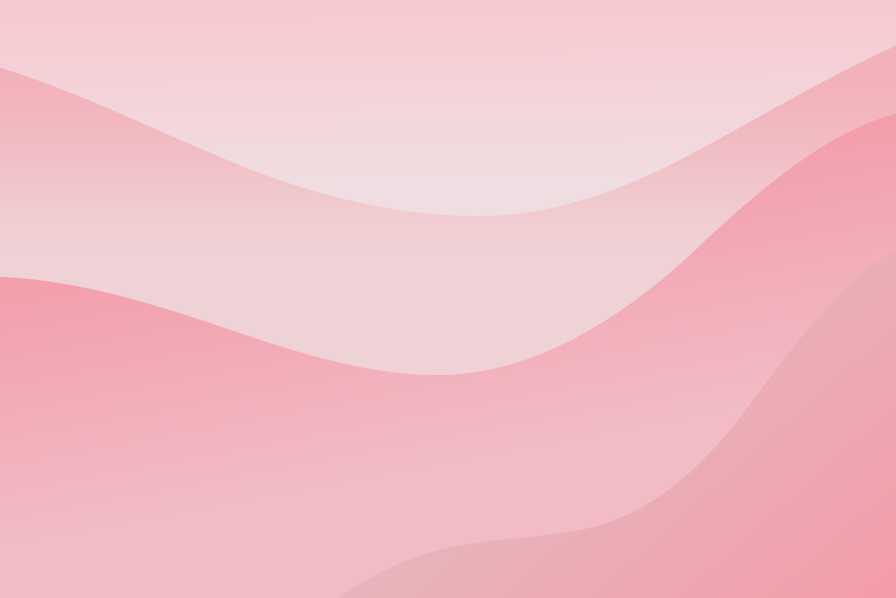
Give the GLSL for this background, as a Shadertoy shader.

```glsl
// Wave crests as knots: x, height, slope (canvas units, 0 to 1)
const int KNOTS = 5;
const vec3 UPPER_WAVE[KNOTS] = vec3[KNOTS](
    vec3(0.0, 0.887, -0.46), vec3(0.26, 0.7285, -0.615), vec3(0.534, 0.6387, 0.0),
    vec3(0.781, 0.75, 0.82), vec3(1.0, 0.924, 0.69));
const vec3 MIDDLE_WAVE[KNOTS] = vec3[KNOTS](
    vec3(0.0, 0.537, -0.06), vec3(0.26, 0.447, -0.51), vec3(0.488, 0.373, 0.0),
    vec3(0.781, 0.589, 1.42), vec3(1.0, 0.81, 0.4));
const vec3 LOWER_WAVE[KNOTS] = vec3[KNOTS](
    vec3(0.378, 0.0, 1.08), vec3(0.521, 0.09, 0.24), vec3(0.651, 0.115, 0.3),
    vec3(0.833, 0.316, 2.02), vec3(1.0, 0.584, 0.82));

// Gradient ends of each layer
const vec3 SKY_TOP      = vec3(0.970, 0.785, 0.812);
const vec3 SKY_BASE     = vec3(0.941, 0.867, 0.882);
const vec3 UPPER_CREST  = vec3(0.949, 0.694, 0.727);
const vec3 UPPER_BASE   = vec3(0.938, 0.825, 0.840);
const vec3 MIDDLE_CREST = vec3(0.952, 0.617, 0.668);
const vec3 MIDDLE_BASE  = vec3(0.945, 0.738, 0.775);
const vec3 LOWER_CREST  = vec3(0.898, 0.716, 0.738);
const vec3 LOWER_CORNER = vec3(0.957, 0.612, 0.663);

// Gradient extents
const vec2 SKY_SPAN = vec2(1.0, 0.69);
const vec2 UPPER_SPAN = vec2(0.90, 0.54);
const vec2 MIDDLE_AXIS = vec2(0.54, 0.28);   // start height at left, rise to the right
const float MIDDLE_DEPTH = 0.46;
const vec2 LOWER_SPAN = vec2(0.34, 1.0);

// Cubic Hermite curve through the knots, straight before the first one
float waveHeight(vec3 knots[KNOTS], float x) {
    float height = knots[0].y + knots[0].z * (x - knots[0].x);
    for (int i = 0; i < KNOTS - 1; i++) {
        vec3 a = knots[i];
        vec3 b = knots[i + 1];
        if (x >= a.x) {
            float width = b.x - a.x;
            float t = (x - a.x) / width;
            float s = 1.0 - t;
            height = s * s * ((1.0 + 2.0 * t) * a.y + t * width * a.z)
                   + t * t * ((1.0 + 2.0 * s) * b.y - s * width * b.z);
        }
    }
    return height;
}

// Smooth coverage of the area below a wave
float below(vec3 knots[KNOTS], vec2 uv) {
    float depth = waveHeight(knots, uv.x) - uv.y;
    return clamp(0.5 + depth / max(fwidth(depth), 1e-5), 0.0, 1.0);
}

float ramp(vec2 span, float v) {
    return clamp((v - span.x) / (span.y - span.x), 0.0, 1.0);
}

void mainImage(out vec4 fragColor, in vec2 fragCoord) {
    vec2 uv = fragCoord / iResolution.xy;

    // Layer gradients
    vec3 sky = mix(SKY_TOP, SKY_BASE, ramp(SKY_SPAN, uv.y - 0.02 * uv.x));
    vec3 upper = mix(UPPER_CREST, UPPER_BASE, smoothstep(0.0, 1.0, ramp(UPPER_SPAN, uv.y)));
    float middleDepth = MIDDLE_AXIS.x + MIDDLE_AXIS.y * uv.x - uv.y;
    vec3 middle = mix(MIDDLE_CREST, MIDDLE_BASE, ramp(vec2(0.0, MIDDLE_DEPTH), middleDepth));
    vec3 lower = mix(LOWER_CREST, LOWER_CORNER, ramp(LOWER_SPAN, uv.x - 0.75 * uv.y));

    // Stack from back to front
    vec3 color = mix(sky, upper, below(UPPER_WAVE, uv));
    color = mix(color, middle, below(MIDDLE_WAVE, uv));
    color = mix(color, lower, below(LOWER_WAVE, uv));
    fragColor = vec4(color, 1.0);
}
```
